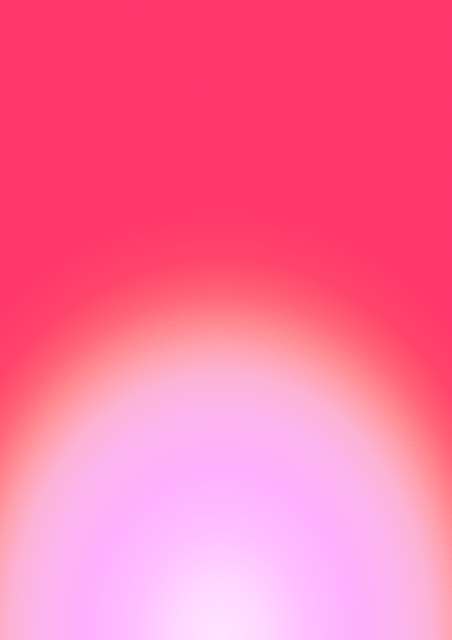
Write a Shadertoy shader that draws this background.

```glsl
// A soft elliptical glow rising from the lower edge into a crimson field.
// The distance to a low centre picks a colour from a ramp of stops, and
// fine cellular grain roughens the salmon rim and faintly dusts the rest.

const int STOP_COUNT = 11;

// Ramp positions are heights on the glow's vertical axis, from the core out.
const float STOP_POSITION[STOP_COUNT] = float[](
    0.0, 0.09, 0.17, 0.265, 0.36, 0.418, 0.458, 0.497, 0.54, 0.595, 0.68);

const vec3 STOP_COLOR[STOP_COUNT] = vec3[](
    vec3(1.00, 0.895, 1.00),  // white-pink core
    vec3(1.00, 0.84, 1.00),
    vec3(1.00, 0.75, 1.00),
    vec3(0.995, 0.69, 0.995), // lilac ring
    vec3(0.99, 0.71, 0.93),
    vec3(0.99, 0.70, 0.83),
    vec3(1.00, 0.635, 0.69),
    vec3(1.00, 0.53, 0.56),   // salmon rim
    vec3(1.00, 0.39, 0.465),
    vec3(1.00, 0.27, 0.42),
    vec3(1.00, 0.214, 0.42)); // crimson field

vec2 hash2(vec2 p) {
    vec3 q = fract(p.xyx * vec3(0.1031, 0.1030, 0.0973));
    q += dot(q, q.yzx + 33.33);
    return fract((q.xx + q.yz) * q.zy);
}

// Distance to the nearest jittered cell point.
float cellularNoise(vec2 p) {
    vec2 cell = floor(p);
    vec2 local = fract(p);
    float nearest = 2.0;
    for (int y = -1; y <= 1; y++) {
        for (int x = -1; x <= 1; x++) {
            vec2 offset = vec2(x, y);
            vec2 point = offset + hash2(cell + offset);
            nearest = min(nearest, length(point - local));
        }
    }
    return nearest;
}

// Elliptical distance, measured in canvas heights along the vertical axis.
float glowDistance(vec2 uv, vec2 center, float horizontalScale) {
    return length((uv - center) * vec2(horizontalScale, 1.0));
}

vec3 glowRamp(float d) {
    vec3 color = STOP_COLOR[0];
    for (int i = 1; i < STOP_COUNT; i++) {
        float t = (d - STOP_POSITION[i - 1]) / (STOP_POSITION[i] - STOP_POSITION[i - 1]);
        color = mix(color, STOP_COLOR[i], clamp(t, 0.0, 1.0));
    }
    return color;
}

void mainImage(out vec4 fragColor, in vec2 fragCoord) {
    vec2 uv = fragCoord / iResolution.xy;
    float d = glowDistance(uv, vec2(0.488, 0.0), 0.89);

    // Grain is strongest in the rim and fades into the smooth areas.
    float rim = smoothstep(0.34, 0.48, d) * (1.0 - smoothstep(0.51, 0.66, d));
    float grain = cellularNoise(fragCoord / iResolution.y * 410.0) - 0.45;

    vec3 color = glowRamp(d + grain * rim * 0.018);
    color += grain * 0.008 * vec3(0.3, 1.0, 0.8);
    fragColor = vec4(clamp(color, 0.0, 1.0), 1.0);
}
```
